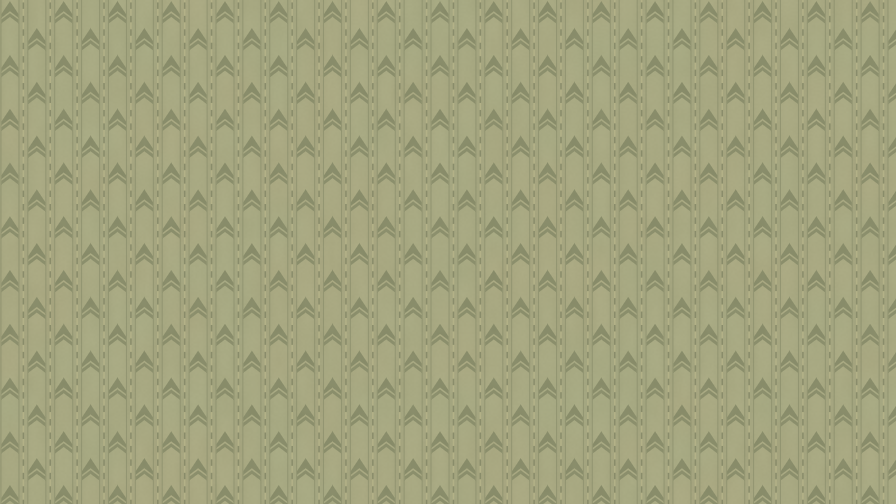
This pattern is drawn by a Shadertoy shader. Its source:

```glsl
float hash(vec2 p) {
    return fract(sin(dot(p, vec2(127.1, 311.7))) * 43758.5453);
}

float noise(vec2 p) {
    vec2 i = floor(p), f = fract(p);
    f = f * f * (3.0 - 2.0 * f);
    return mix(mix(hash(i), hash(i + vec2(1, 0)), f.x),
               mix(hash(i + vec2(0, 1)), hash(i + vec2(1, 1)), f.x), f.y);
}

// Soft coverage of a signed distance, d < 0 inside
float fill(float d, float px) {
    return clamp(0.5 - d / px, 0.0, 1.0);
}

// Pointed head with a notched base
float headDistance(vec2 p) {
    float x = abs(p.x);
    float roof = (p.y + 1.5 * x - 0.415) / 1.8;
    float base = (0.04 - 0.75 * x - p.y) / 1.25;
    return max(max(roof, base), x - 0.32);
}

// Thin chevron under the head
float chevronDistance(vec2 p) {
    float x = abs(p.x);
    return max((abs(p.y + 0.75 * x + 0.1) - 0.07) / 1.25, x - 0.32);
}

void mainImage(out vec4 fragColor, in vec2 fragCoord) {
    // One unit is the pitch between columns
    float px = 1.0 / (0.03 * iResolution.x);
    vec2 p = fragCoord * px - vec2(0.37, 0.29);
    float column = floor(p.x + 0.5);
    float x = p.x - column;
    float seam = fract(p.x) - 0.5;

    // Ground with a slightly shaded seam band and faint mottling
    vec3 color = vec3(0.662, 0.664, 0.512);
    color *= 1.0 - 0.015 * fill(abs(seam) - 0.17, px);
    color *= 1.0 - 0.012 * smoothstep(0.1, 0.34, abs(x));
    color += 0.014 * (noise(p * vec2(2.5, 1.2)) - 0.5);
    color += vec3(0.012, -0.004, -0.004) * (noise(p * 0.6 + 40.0) - 0.5);
    color += 0.008 * (noise(p * 14.0) - 0.5);

    // Solid rules either side of each seam
    vec3 ink = vec3(0.535, 0.55, 0.415);
    float rule = fill(abs(abs(seam) - 0.165) - 0.02, px);
    color = mix(color, ink, 0.65 * rule);

    // Stitches: dark dashes alternating with pale gaps
    float stitch = abs(fract(p.y * 2.0) - 0.5) * 0.5;
    float thread = fill(abs(seam) - 0.028, px);
    float dash = fill(stitch - 0.12, px);
    color = mix(color, mix(vec3(0.72, 0.71, 0.54), ink * 0.94, dash), 0.75 * thread);

    // Arrowheads, staggered by half a repeat in alternate columns
    vec2 arrow = vec2(x, mod(p.y - mod(column, 2.0) + 1.0, 2.0) - 1.0);
    vec3 arrowInk = ink + 0.012 * (noise(p * 5.0) - 0.5);
    color = mix(color, arrowInk, fill(headDistance(arrow), px));
    color = mix(color, arrowInk, 0.92 * fill(chevronDistance(arrow), px));

    fragColor = vec4(color, 1.0);
}
```
